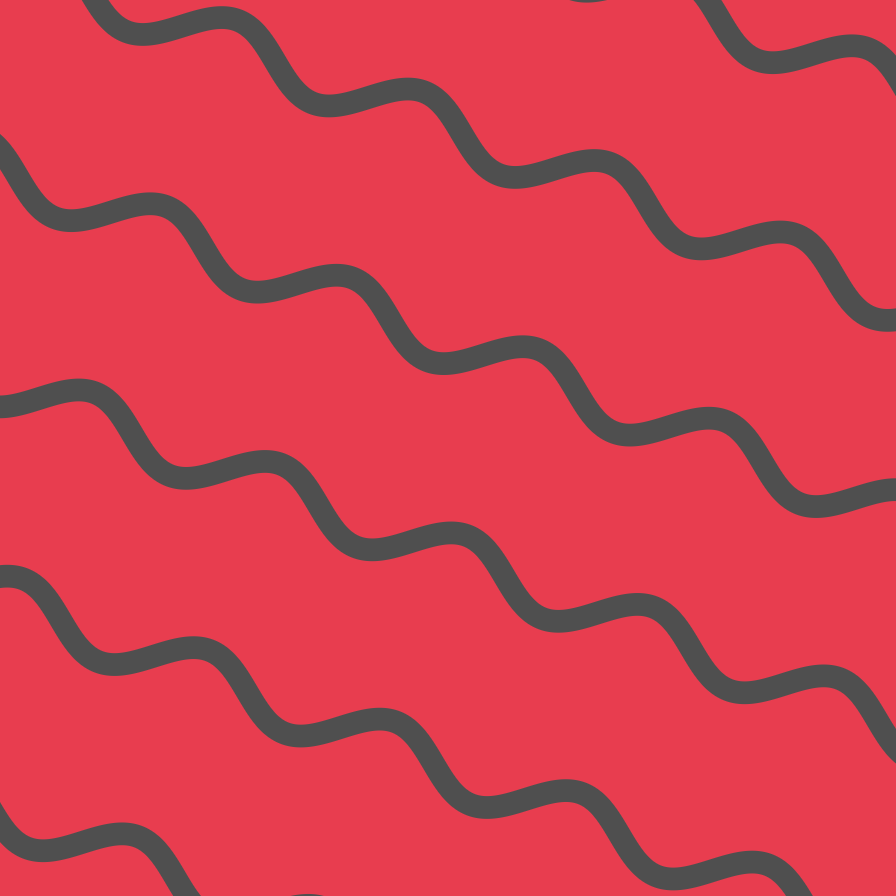
This pattern is drawn by a Shadertoy shader. Its source:

```glsl
// Parallel wavy grey stripes slanting down across a flat red ground.
// The canvas is turned into a stripe frame, folded into one repeat across the
// stripes, and stroked by the distance to a sine curve.

const float TAU = 6.2831853;
const vec3 GROUND_RED = vec3(0.91, 0.24, 0.31);
const vec3 STRIPE_GREY = vec3(0.31);

const float SLANT = radians(21.0);         // downward tilt of the stripes
const vec2 ANCHOR = vec2(0.5393, 0.6036);  // a rising zero crossing of one wave
const float CELL = 0.2226;                 // wavelength and stripe spacing
const float AMPLITUDE = 0.0281;
const float HALF_WIDTH = 0.0127;

// Coordinates along (x) and across (y) a direction tilted down by angle.
vec2 toStripeFrame(vec2 p, float angle) {
    vec2 along = vec2(cos(angle), -sin(angle));
    vec2 across = vec2(sin(angle), cos(angle));
    return vec2(dot(p, along), dot(p, across));
}

// Signed offset from the nearest multiple of period.
float foldRepeat(float x, float period) {
    return x - period * floor(x / period + 0.5);
}

// Distance to a sine curve, refining the foot point by Gauss-Newton steps.
float sineDistance(vec2 p, float amplitude, float wavelength) {
    float k = TAU / wavelength;
    float foot = p.x;
    for (int i = 0; i < 6; i++) {
        float height = amplitude * sin(k * foot);
        float slope = amplitude * k * cos(k * foot);
        foot -= (foot - p.x + (height - p.y) * slope) / (1.0 + slope * slope);
    }
    return length(p - vec2(foot, amplitude * sin(k * foot)));
}

// Antialiased coverage of a stroke, with an edge one pixel wide.
float strokeCoverage(float dist, float halfWidth, float pixel) {
    return clamp(0.5 + (halfWidth - dist) / pixel, 0.0, 1.0);
}

void mainImage(out vec4 fragColor, in vec2 fragCoord) {
    float pixel = 1.0 / iResolution.y;
    vec2 p = toStripeFrame(fragCoord * pixel - ANCHOR, SLANT);
    p.y = foldRepeat(p.y, CELL);

    float dist = sineDistance(p, AMPLITUDE, CELL);
    float stripe = strokeCoverage(dist, HALF_WIDTH, pixel);
    fragColor = vec4(mix(GROUND_RED, STRIPE_GREY, stripe), 1.0);
}
```
